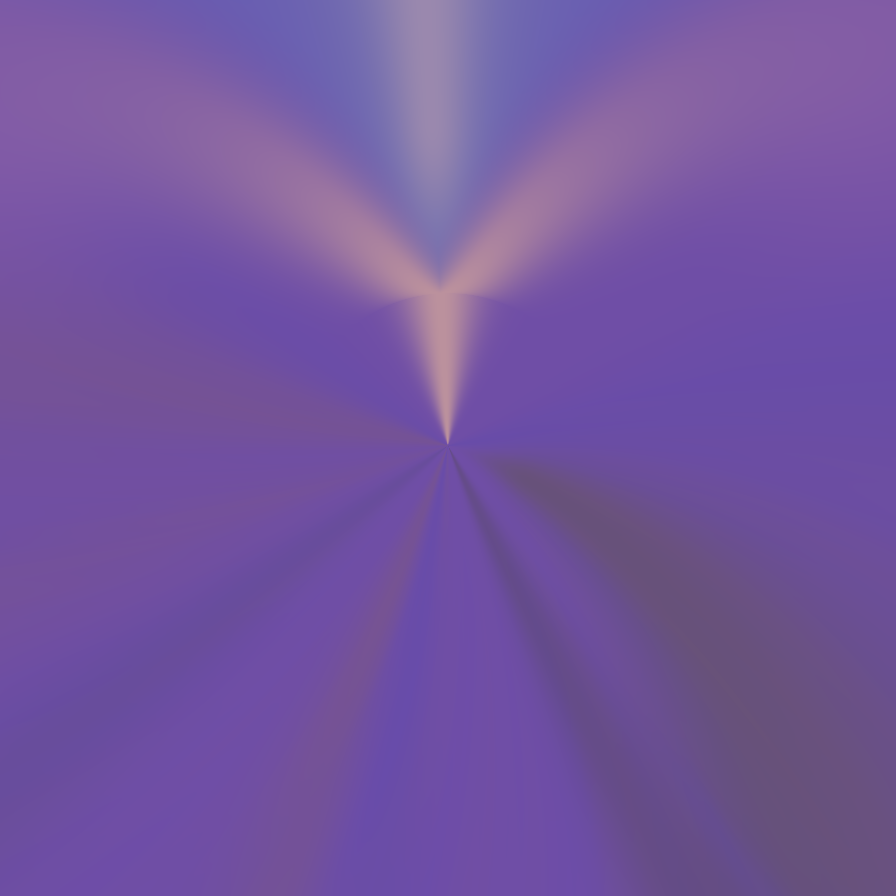
Give the GLSL for this background, as a Shadertoy shader.

```glsl
// Soft violet fan of light: a pink and blue plume above a point, dim curved rays below.

const vec2  CENTER     = vec2(0.5, 0.5026);
const vec3  VIOLET     = vec3(0.435, 0.305, 0.650);
const vec3  INDIGO     = vec3(0.395, 0.295, 0.665);
const vec3  ORCHID     = vec3(0.490, 0.335, 0.655);
const vec3  MAUVE      = vec3(0.460, 0.325, 0.575);
const vec3  SLATE      = vec3(0.395, 0.300, 0.590);
const vec3  UMBER      = vec3(0.400, 0.320, 0.460);
const vec3  PLUM       = vec3(0.385, 0.295, 0.510);
const vec3  ROSE       = vec3(0.735, 0.570, 0.615);
const vec3  COOL_EDGE  = vec3(0.400, 0.360, 0.700);
const vec3  COOL_CORE  = vec3(0.460, 0.455, 0.690);
const vec3  PALE       = vec3(0.620, 0.545, 0.680);
const float SPLIT_R    = 0.17;   // radius where the plume parts in two
const float PLUME_TILT = 0.05;   // lean of the plume to the left, radians
const float PLUME_W    = 0.27;   // angular softness of the plume
const float STREAKS    = 0.022;  // strength of the fine radial grain

float hash(vec2 p) {
    vec3 q = fract(vec3(p.xyx) * 0.1031);
    q += dot(q, q.yzx + 33.33);
    return fract((q.x + q.y) * q.z);
}

float noise(vec2 p) {
    vec2 i = floor(p), f = fract(p);
    f = f * f * (3.0 - 2.0 * f);
    return mix(mix(hash(i), hash(i + vec2(1, 0)), f.x),
               mix(hash(i + vec2(0, 1)), hash(i + vec2(1, 1)), f.x), f.y);
}

// Bell-shaped angular beam
float beam(float angle, float middle, float width) {
    float d = (angle - middle) / width;
    return exp(-d * d);
}

// Beam with a different softness on each side
float beam2(float angle, float middle, float below, float above) {
    return beam(angle, middle, angle < middle ? below : above);
}

// Layered radial grain, bent slightly with the radius
float grain(vec2 dir, float r) {
    float bend = 0.35 * r, sum = 0.0, amp = 0.5, freq = 9.0;
    dir = mat2(cos(bend), sin(bend), -sin(bend), cos(bend)) * dir;
    for (int i = 0; i < 3; i++) {
        sum += amp * (noise(dir * freq + 40.0 + 2.0 * r) - 0.5);
        freq *= 2.3;
        amp *= 0.6;
    }
    return sum;
}

// Rays around the sides and below; angle is 0 downward, positive to the right
vec3 lowerRays(vec3 col, float angle, float r) {
    col = mix(col, INDIGO, 0.65 * beam(angle, 1.72, 0.26));
    col = mix(col, INDIGO, 0.45 * beam(angle, -2.12, 0.25));
    col = mix(col, MAUVE, 0.85 * beam(angle, -1.77, 0.23));
    col = mix(col, MAUVE, 0.45 * beam(angle, -1.28, 0.14));
    col = mix(col, SLATE, 0.65 * beam(angle, -0.93, 0.13));
    col = mix(col, MAUVE, 0.85 * beam2(angle, -0.36, 0.12, 0.09));
    col = mix(col, INDIGO, 0.60 * beam(angle, -0.17, 0.10));
    col = mix(col, MAUVE, 0.50 * beam(angle, -0.03, 0.07) * exp(-r * 9.0));
    // Broad umber arc and the plum ray beside it
    float arc = beam2(angle, 1.25 - 0.97 * r, 0.25, 0.24 + 0.45 * r);
    col = mix(col, UMBER, 0.90 * arc * smoothstep(0.0, 0.10, r));
    col = mix(col, PLUM, 0.80 * beam2(angle, 0.43 + 0.10 * r, 0.10, 0.13));
    col = mix(col, SLATE, 0.50 * beam(angle, 0.61, 0.035) * smoothstep(0.3, 0.5, r));
    return col;
}

// Plume above; angle is 0 upward, positive to the right
vec3 plume(vec3 col, float angle, float r) {
    float side = abs(angle + PLUME_TILT);
    float past = max(r - SPLIT_R, 0.0);
    float ridge = 0.70 * sqrt(past / 0.39);

    col = mix(col, ORCHID, 0.8 * beam(side, 0.95, 0.28) * smoothstep(0.32, 0.62, r));
    col = mix(col, ROSE, beam(side, ridge, PLUME_W) * exp(-3.8 * past));

    // Cool wedge between the two lobes, with a pale shaft in it
    float inside = smoothstep(0.02, 0.34, ridge - side);
    vec3 cool = mix(COOL_EDGE, COOL_CORE, beam(side, 0.0, 0.27));
    col = mix(col, cool, 0.92 * inside);
    float shaft = beam(side, 0.0, 0.11) * smoothstep(0.20, 0.36, r);
    return mix(col, PALE, 0.9 * shaft);
}

void mainImage(out vec4 fragColor, in vec2 fragCoord) {
    vec2 p = fragCoord / iResolution.xy - CENTER;
    float r = max(length(p), 1e-4);
    vec2 dir = p / r;
    float fromDown = atan(dir.x, -dir.y);
    float fromUp = atan(dir.x, dir.y);

    vec3 col = lowerRays(VIOLET, fromDown, r);
    col = plume(col, fromUp, r);

    // Fine grain, fading out toward the plume and the middle
    float fade = smoothstep(0.8, -0.2, dir.y) * smoothstep(0.02, 0.2, r);
    col += STREAKS * fade * grain(dir, r) * vec3(1.0, 0.5, -1.6);

    fragColor = vec4(col, 1.0);
}
```
